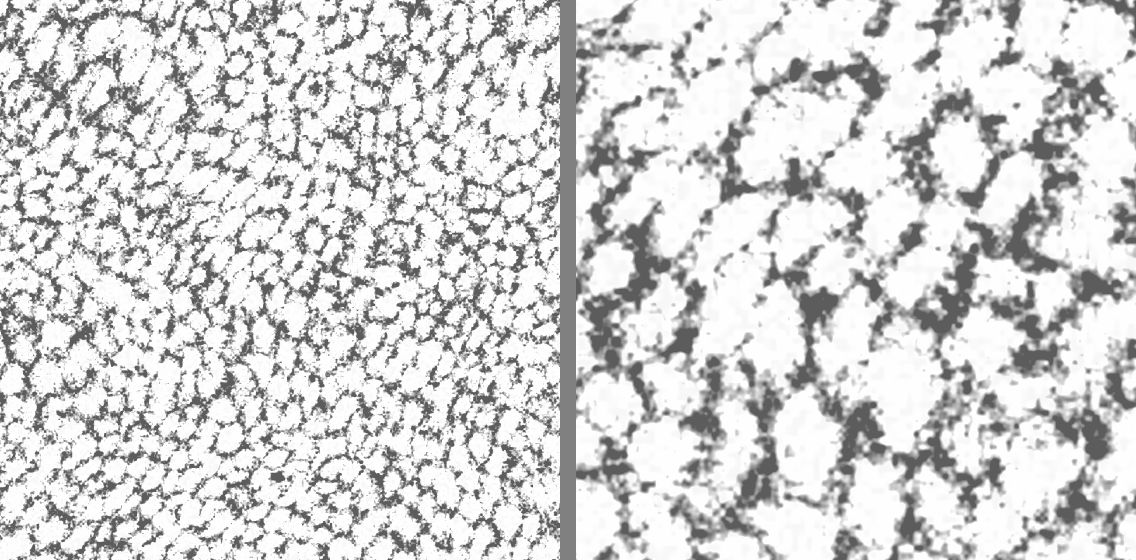
Left: the whole. Right: its middle third, enlarged.
Give the GLSL for this texture, as a three.js fragment shader.

```glsl
// Pebbled leather grain: white bumps parted by speckled grey creases with dark pits at their junctions.
#define CELLS 25.0          // bumps across the canvas
#define JITTER 0.88         // irregularity of the bumps
#define STRETCH 0.84        // squeeze along the grain direction
#define GRAIN_ANGLE 1.05    // direction of the long creases, radians
#define WARP 1.1            // bending of the creases, in bumps
#define SPECKLE 0.46        // strength of the fine speckle
#define SPECKLE_FREQ 235.0  // speckles across the canvas
#define PIT_LEVEL 0.07      // crease value drawn darkest
#define TOP_LEVEL 0.36      // crease value drawn white
#define PIT_GREY 0.36
#define TOP_GREY 0.995

varying vec2 vUv;

float hash12(vec2 p) {
  vec3 q = fract(vec3(p.xyx) * 0.1031);
  q += dot(q, q.yzx + 33.33);
  return fract((q.x + q.y) * q.z);
}

vec2 hash22(vec2 p) {
  return vec2(hash12(p + 17.0), hash12(p + 91.0));
}

float valueNoise(vec2 p) {
  vec2 cell = floor(p);
  vec2 f = fract(p);
  f = f * f * (3.0 - 2.0 * f);
  float low = mix(hash12(cell), hash12(cell + vec2(1.0, 0.0)), f.x);
  float high = mix(hash12(cell + vec2(0.0, 1.0)), hash12(cell + vec2(1.0, 1.0)), f.x);
  return mix(low, high, f.y);
}

vec2 noisePair(vec2 p) {
  return vec2(valueNoise(p + 40.0), valueNoise(p + 140.0)) - 0.5;
}

// Distances to the three nearest bump centres, in rising order
vec3 nearestThree(vec2 p) {
  vec2 home = floor(p);
  vec3 d = vec3(9.0);
  for (int j = -2; j <= 2; j++) {
    for (int i = -2; i <= 2; i++) {
      vec2 cell = home + vec2(float(i), float(j));
      vec2 centre = cell + 0.5 + JITTER * (hash22(cell + 200.0) - 0.5);
      float r = distance(p, centre);
      if (r < d.x) d = vec3(r, d.xy);
      else if (r < d.y) d = vec3(d.x, r, d.y);
      else if (r < d.z) d.z = r;
    }
  }
  return d;
}

// Fine speckle in three sizes, centred on zero
float speckle(vec2 uv) {
  float fine = valueNoise(uv * SPECKLE_FREQ + 300.0) - 0.5;
  float coarse = valueNoise(uv * SPECKLE_FREQ * 0.45 + 700.0) - 0.5;
  float dust = valueNoise(uv * SPECKLE_FREQ * 1.7 + 500.0) - 0.5;
  return fine + 0.6 * coarse + 0.45 * dust;
}

void main() {
  // Bent and stretched space
  vec2 p = vUv * CELLS;
  p += WARP * 2.0 * noisePair(p * 0.16) + 0.35 * noisePair(p * 1.7);
  float c = cos(GRAIN_ANGLE);
  float s = sin(GRAIN_ANGLE);
  p = mat2(c, -s, s, c) * p * vec2(STRETCH, 1.0 / STRETCH) + 60.0;

  // Creases between two bumps, pits between three
  vec3 d = nearestThree(p);
  float creaseShare = 0.2 + 0.5 * valueNoise(p * 0.45 + 30.0);
  float height = mix(d.z - d.x, d.y - d.x, creaseShare);

  // Uneven depth and speckle
  height += 0.16 * (valueNoise(p * 0.8 + 80.0) - 0.5);
  height += SPECKLE * speckle(vUv);

  // Grey ramp with faint dust on the white tops
  float tone = clamp((height - PIT_LEVEL) / (TOP_LEVEL - PIT_LEVEL), 0.0, 1.0);
  float grey = mix(PIT_GREY, TOP_GREY, tone);
  grey -= 0.025 * tone * smoothstep(0.5, 0.9, valueNoise(vUv * SPECKLE_FREQ + 900.0));
  gl_FragColor = vec4(vec3(grey), 1.0);
}
```
